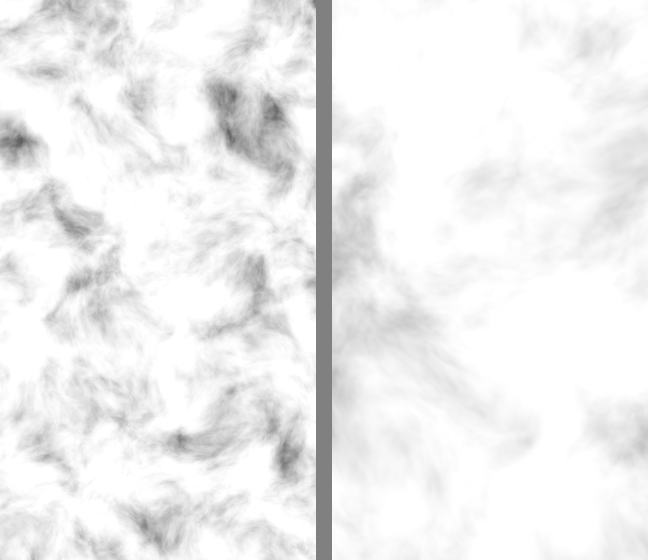
Left, the full canvas; right, a detail of the centre.
Write a Shadertoy shader that draws this texture.

```glsl
// White marble: soft grey clouds crossed by thin dark and pale veins.
// Gradient-noise octaves make the clouds, folded octaves make the veins,
// layered sines bend both, and a tone curve turns the sum into grey.

const float TAU = 6.2831853;
const float NOISE_DEVIATION = 0.2157;  // spread of raw gradient noise
const float FOLD_MEAN = 0.81;          // mean and spread of folded noise
const float FOLD_DEVIATION = 0.58;
const mat2 TURN = mat2(0.8, 0.6, -0.6, 0.8);

float hash(vec2 cell) {
    vec3 q = fract(cell.xyx * vec3(0.1031, 0.1030, 0.0973));
    q += dot(q, q.yzx + 33.33);
    return fract((q.x + q.y) * q.z);
}

// Dot product of a corner's random direction with the offset from it
float cornerSlope(vec2 cell, vec2 offset) {
    float angle = TAU * hash(cell);
    return dot(vec2(cos(angle), sin(angle)), offset);
}

// Gradient noise scaled to unit deviation
float gradientNoise(vec2 p) {
    vec2 cell = floor(p), f = fract(p);
    vec2 u = f * f * f * (f * (f * 6.0 - 15.0) + 10.0);
    vec2 e = vec2(1.0, 0.0);
    float low = mix(cornerSlope(cell, f), cornerSlope(cell + e, f - e), u.x);
    float high = mix(cornerSlope(cell + e.yx, f - e.yx),
                     cornerSlope(cell + 1.0, f - 1.0), u.x);
    return mix(low, high, u.y) / NOISE_DEVIATION;
}

// Smooth rolling octaves, unit deviation
float clouds(vec2 p, int octaves, float gain) {
    float sum = 0.0, power = 0.0, weight = 1.0;
    for (int i = 0; i < octaves; i++) {
        sum += weight * gradientNoise(p);
        power += weight * weight;
        weight *= gain;
        p = TURN * p * 2.03 + 17.3;
    }
    return sum / sqrt(power);
}

// Folded octaves with creases along the zero lines, unit deviation
float creases(vec2 p, int octaves, float gain, float softness) {
    float sum = 0.0, power = 0.0, weight = 1.0;
    for (int i = 0; i < octaves; i++) {
        float n = gradientNoise(p);
        sum += weight * (sqrt(n * n + softness * softness) - FOLD_MEAN);
        power += weight * weight;
        weight *= gain;
        p = TURN * p * 2.03 + 31.7;
    }
    return sum / (FOLD_DEVIATION * sqrt(power));
}

// Layered sines that make straight runs wander
vec2 bend(vec2 p, float amplitude, float frequency) {
    for (int i = 0; i < 4; i++) {
        p = TURN * p + amplitude * sin(frequency * p.yx + vec2(1.3, 4.1));
        amplitude *= 0.5;
        frequency *= 1.9;
    }
    return p;
}

// Darkness of the stone for a unit-deviation field
float stoneDarkness(float field) {
    float lifted = max(field + 1.7, 0.0);
    return clamp(0.022 * lifted * lifted - 0.019, 0.0, 0.62);
}

void mainImage(out vec4 fragColor, in vec2 fragCoord) {
    vec2 p = fragCoord / iResolution.x;
    vec2 bent = bend(p + 2.0, 0.03, 9.0);

    // Broad shade plus the two kinds of vein
    float shade = clouds(bent * 4.2 + 50.0, 5, 0.5);
    float darkVeins = -creases(bent * 4.6 + 80.0, 5, 0.56, 0.06);
    float paleVeins = creases(bent * 5.3 + 120.0, 5, 0.56, 0.06);
    float field = 0.72 * shade + 0.50 * darkVeins + 0.48 * paleVeins;

    fragColor = vec4(vec3(1.0 - stoneDarkness(field)), 1.0);
}
```
